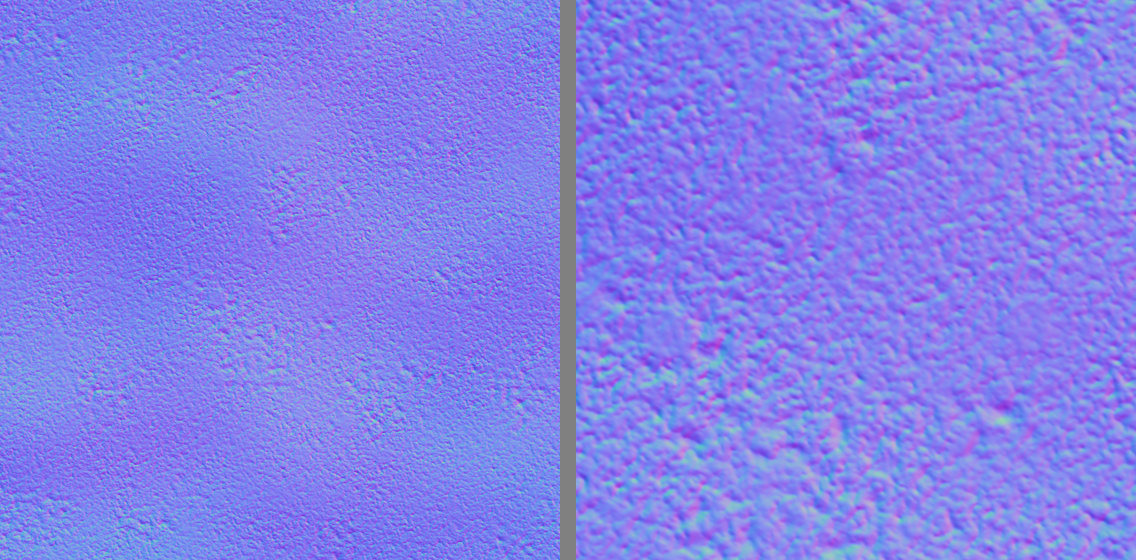
Left: the whole. Right: its middle third, enlarged.
Reproduce this texture map procedurally as a Shadertoy shader.

```glsl
// Tangent-space normal map of rough plaster: fine grain, pitted patches, smooth chips, broad waves.

const float TAU = 6.2831853;

// Sine-free hash, 0..1
float hash(vec2 p) {
    vec3 q = fract(vec3(p.xyx) * 0.1031);
    q += dot(q, q.yzx + 33.33);
    return fract((q.x + q.y) * q.z);
}

// Random lattice vector, -1..1 per component
vec2 latticeVector(vec2 cell) {
    return 2.0 * vec2(hash(cell + 0.37), hash(cell.yx + 91.7)) - 1.0;
}

// Smooth value noise, 0..1
float valueNoise(vec2 p) {
    vec2 i = floor(p), f = p - i;
    vec2 u = f * f * (3.0 - 2.0 * f);
    float low = mix(hash(i), hash(i + vec2(1, 0)), u.x);
    float high = mix(hash(i + vec2(0, 1)), hash(i + vec2(1, 1)), u.x);
    return mix(low, high, u.y);
}

float softNoise(vec2 p) {
    return 0.65 * valueNoise(p) + 0.35 * valueNoise(p * 2.1 + 17.3);
}

// Gradient noise: x = height around zero, yz = analytic slope per cell
vec3 reliefNoise(vec2 p) {
    vec2 i = floor(p), f = p - i;
    vec2 u = f * f * f * (f * (f * 6.0 - 15.0) + 10.0);
    vec2 du = 30.0 * f * f * (f - 1.0) * (f - 1.0);
    vec2 ga = latticeVector(i);
    vec2 gb = latticeVector(i + vec2(1, 0));
    vec2 gc = latticeVector(i + vec2(0, 1));
    vec2 gd = latticeVector(i + vec2(1, 1));
    float a = dot(ga, f);
    float b = dot(gb, f - vec2(1, 0));
    float c = dot(gc, f - vec2(0, 1));
    float d = dot(gd, f - vec2(1, 1));
    float k = a - b - c + d;
    float height = a + u.x * (b - a) + u.y * (c - a) + u.x * u.y * k;
    vec2 slope = mix(mix(ga, gb, u.x), mix(gc, gd, u.x), u.y);
    return vec3(height, slope + du * (vec2(b - a, c - a) + k * u.yx));
}

mat2 rotation(float angle) {
    float c = cos(angle), s = sin(angle);
    return mat2(c, s, -s, c);
}

// Slope of one grain layer; pitting flattens the tops and sharpens the pits
vec2 grainSlope(vec2 uv, float frequency, float angle, float pitting) {
    mat2 turn = rotation(angle);
    vec3 n = reliefNoise(turn * uv * frequency + frequency);
    return -(n.yz * turn) * max(1.0 - pitting * n.x, 0.15);
}

// Scattered smooth chips: xy = slope of the rim, z = coverage
vec3 chips(vec2 uv, float frequency, float density) {
    vec2 p = uv * frequency, cell = floor(p);
    vec2 center = 0.35 + 0.3 * vec2(hash(cell + 3.7), hash(cell + 9.1));
    float present = step(hash(cell + 21.0), density);
    vec2 offset = p - cell - center;
    float dist = length(offset) + 0.16 * (valueNoise(p * 4.0) - 0.5);
    float radius = mix(0.12, 0.25, hash(cell + 5.3));
    float rim = (dist - radius) / 0.04;
    vec2 slope = offset / max(length(offset), 0.01) * exp(-rim * rim);
    return present * vec3(slope, 1.0 - smoothstep(radius - 0.06, radius, dist));
}

// Broad tilt: slanted bands in y, loose clouds in x
vec2 broadTilt(vec2 uv) {
    float warp = softNoise(uv * 3.0 + 4.0) - 0.5;
    float band = cos(TAU * ((0.6 - uv.y - 0.17 * uv.x) / 0.4 + 0.6 * warp));
    float cloud = softNoise(uv * vec2(4.0, 6.0) + 31.0) - 0.5;
    float drift = softNoise(uv * 3.5 + 57.0) - 0.5;
    return vec2(0.28 * drift, 0.23 * cloud - 0.084 * band);
}

// Encodes a slope as colour, darkening blue on steep and upward-facing sides
vec3 encodeNormal(vec2 slope) {
    float steepness = dot(slope, slope);
    vec2 tilt = 0.5 * slope * inversesqrt(1.0 + steepness);
    float blue = 0.5 + 0.441 * inversesqrt(1.0 + 1.2 * steepness);
    blue -= 0.4 * max(tilt.y - 0.08, 0.0);
    return vec3(0.504 + tilt.x, 0.503 + tilt.y, blue);
}

void mainImage(out vec4 fragColor, in vec2 fragCoord) {
    vec2 uv = fragCoord / min(iResolution.x, iResolution.y);

    // Where the plaster is torn up, and how strong its grain is
    float rough = smoothstep(0.5, 0.78, softNoise(uv * 12.0 + 11.0));
    float grain = mix(0.55, 1.45, softNoise(uv * 18.0 + 71.0));

    // Fine sandy grain
    vec2 fine = 0.21 * grainSlope(uv, 160.0, 0.5, 2.2)
              + 0.13 * grainSlope(uv, 92.0, 1.1, 2.2)
              + 0.16 * grainSlope(uv, 225.0, 2.0, 1.8);

    // Larger lumps and crevices, only in the torn patches
    vec2 lumps = mix(0.04, 0.24, rough) * grainSlope(uv, 68.0, 0.8, 2.5);

    vec3 chip = chips(uv, 14.0, 0.13);
    vec2 relief = (fine * grain + lumps) * (1.0 - 0.5 * chip.z) + 0.12 * chip.xy;

    vec2 slope = relief * vec2(0.78, 1.0) + broadTilt(uv);
    fragColor = vec4(clamp(encodeNormal(slope), 0.0, 1.0), 1.0);
}
```
